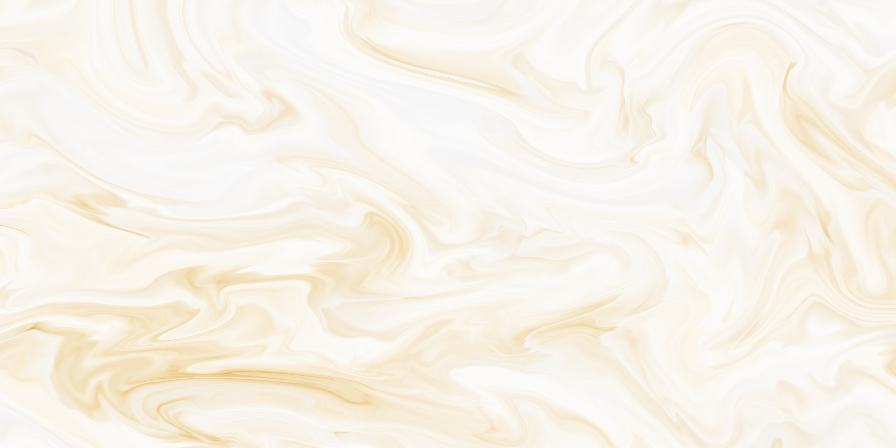
This texture is drawn by a Shadertoy shader. Its source:

```glsl
// White and gold poured marble: the canvas is stirred by swirls of curl noise,
// then cream haze, fine strands and one-sided golden folds are laid down in
// the stirred coordinates and turned into colour by the amount of pigment.

// Integer hash of a lattice point, 0 to 1
float hash(ivec2 cell) {
    uvec2 u = uvec2(cell) * uvec2(1597u, 3943u);
    uint h = (u.x ^ (u.y << 7)) * 73856u + u.y;
    h = (h ^ (h >> 15)) * 668265u;
    h = (h ^ (h >> 13)) * 374761u;
    h ^= h >> 16;
    return float(h & 65535u) / 65535.0;
}

// Value noise with quintic blending
float noise(vec2 p) {
    ivec2 c = ivec2(floor(p));
    vec2 f = fract(p);
    vec2 w = f * f * f * (f * (f * 6.0 - 15.0) + 10.0);
    float low = mix(hash(c), hash(c + ivec2(1, 0)), w.x);
    float high = mix(hash(c + ivec2(0, 1)), hash(c + ivec2(1, 1)), w.x);
    return mix(low, high, w.y);
}

float fbm(vec2 p) {
    float sum = 0.0, gain = 0.5;
    for (int i = 0; i < 5; i++) {
        sum += gain * noise(p);
        p = mat2(1.6, 1.2, -1.2, 1.6) * p + 3.7;
        gain *= 0.5;
    }
    return sum;
}

// Divergence-free direction around the hills of the noise
vec2 curl(vec2 p) {
    float e = 0.02, n = noise(p);
    return vec2(noise(p + vec2(0.0, e)) - n, n - noise(p + vec2(e, 0.0))) / e;
}

// Stir from broad swirls down to small ones
vec2 stir(vec2 p) {
    float scale = 1.5;
    for (int i = 0; i < 6; i++) {
        p += 0.31 / scale * curl(p * scale + 9.3 * float(i));
        scale *= 1.42;
    }
    return p;
}

// Soft flank rising to a crisp edge, once per unit
float foldEdge(float x) {
    float s = fract(x);
    return pow(s, 4.0) * (1.0 - smoothstep(0.88, 1.0, s));
}

void mainImage(out vec4 fragColor, in vec2 fragCoord) {
    vec2 p = fragCoord / iResolution.y;
    vec2 q = stir(vec2(p.x, 1.6 * p.y + 0.25 * p.x) + 4.0);

    // Cream haze broken up by fine strands
    float strands = fbm(q * vec2(4.0, 18.0));
    float grain = smoothstep(0.22, 0.78, strands);
    float haze = smoothstep(0.26, 0.8, fbm(q * vec2(1.7, 3.4) + 11.0));
    float pigment = 0.52 * pow(haze, 1.35) * (0.4 + 1.3 * grain);

    // Golden folds, broad to thin, fading in and out
    for (int i = 0; i < 3; i++) {
        float k = 1.0 + 0.9 * float(i);
        float level = 2.2 * noise(q * vec2(1.3, 2.4) * k + 23.0 * k) + 0.7 * strands;
        float presence = smoothstep(0.41, 0.78, fbm(q * 2.4 + 31.0 * k));
        pigment += 1.45 / sqrt(k) * foldEdge(level) * presence * (0.4 + grain);
    }

    // Hair-thin wisps where two strands meet
    float wisp = 1.0 - abs(2.0 * fbm(q * vec2(2.5, 8.0) + 71.0) - 1.0);
    pigment += 0.25 * pow(wisp, 14.0) * smoothstep(0.3, 0.7, haze);

    // Pale veils drawn over the pigment
    float veil = foldEdge(2.5 * noise(q * vec2(2.0, 4.0) + 57.0) + 0.8 * strands);
    pigment *= 1.0 - min(1.3 * veil, 0.8);

    // White through cream and gold to deep ochre
    vec3 white = vec3(0.988, 0.986, 0.984) - vec3(0.022, 0.024, 0.022) * grain;
    vec3 color = white - pigment * vec3(0.02, 0.10, 0.27);
    color = mix(color, vec3(0.86, 0.66, 0.24), smoothstep(0.85, 2.0, pigment));
    fragColor = vec4(color, 1.0);
}
```
